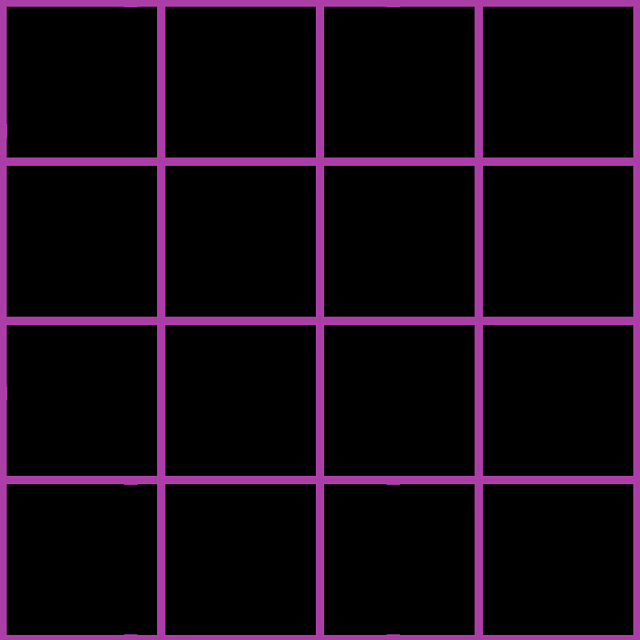
A three.js fragment shader for this pattern:

```glsl
// Purple square grid on black: four cells across and four down, framed by the
// outermost lines. Each line is a distance to the nearest grid coordinate, with
// a faintly brighter rim and small raised nicks along some of the edges.

varying vec2 vUv;

// Signed offset from the nearest grid line on each axis
vec2 lineOffset(vec2 cell, vec2 pitch) {
  return (cell - floor(cell + 0.5)) * pitch;
}

// 1 inside the two short nicks spaced along a line, 0 elsewhere
float nickMask(float along, float first) {
  float q = (along - first) / 0.41;
  float d = abs(q - clamp(floor(q + 0.5), 0.0, 1.0)) * 0.41;
  return 1.0 - smoothstep(0.0095, 0.0115, d);
}

void main() {
  vec2 pitch = vec2(0.24805, 0.2487);
  vec2 cell = (vUv - vec2(0.5, 0.4987)) / pitch;
  vec2 offset = lineOffset(cell, pitch);
  vec2 index = floor(cell + 0.5);

  // Nicks: left line, and the inner or lower edge of three horizontal lines
  float onLeft = step(index.x, -1.5);
  float onBottom = step(index.y, -1.5);
  float onLower = step(abs(index.y + 1.0), 0.5);
  float onTop = step(1.5, index.y);
  float below = step(offset.y, 0.0);
  vec2 nick = vec2(
    onLeft * nickMask(vUv.y, 0.3854),
    (onBottom * (1.0 - below) + (onLower + onTop) * below) * nickMask(vUv.x, 0.2044)
  );

  // Union of the vertical and horizontal bars
  vec2 bar = abs(offset) - 0.0065 - 0.001 * nick;
  float edge = min(bar.x, bar.y);
  float cover = 1.0 - smoothstep(-0.001, 0.001, edge);

  // Slightly brighter rim just inside the edge
  float rim = smoothstep(-0.003, -0.0018, edge);
  vec3 purple = mix(vec3(0.67, 0.24, 0.65), vec3(0.71, 0.25, 0.69), rim);

  gl_FragColor = vec4(purple * cover, 1.0);
}
```
